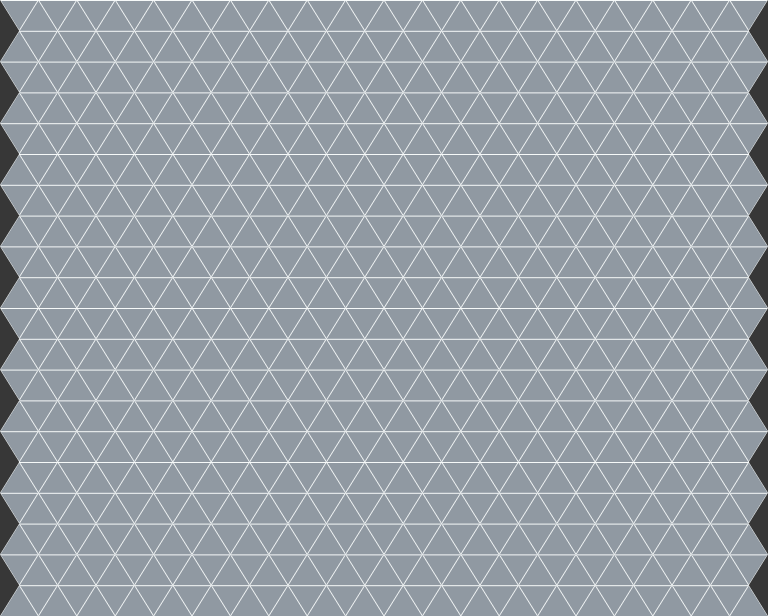
Give the GLSL for this pattern, as a WebGL 1 fragment shader.

```glsl
precision highp float;
// Slate triangle lattice with thin white lines and dark zigzag notches at both sides.

uniform vec2 u_resolution;

const vec2 REPEATS = vec2(20.0, 20.0);          // triangles across, rows down
const float ROW_LINE_WIDTH = 0.0016;            // widths as a share of canvas height
const float DIAGONAL_LINE_WIDTH = 0.0014;
const vec3 FILL_COLOR = vec3(0.563, 0.600, 0.635);
const vec3 LINE_COLOR = vec3(0.97, 0.98, 0.98);
const vec3 NOTCH_COLOR = vec3(0.215, 0.215, 0.215);

// Distance to the nearest integer.
float toInteger(float t) {
  return abs(fract(t + 0.5) - 0.5);
}

// Share of a pixel covered by a line, exact also for lines thinner than a pixel.
float lineCoverage(float dist, float width, float pixel) {
  float outer = min(dist + 0.5 * pixel, 0.5 * width);
  float inner = max(dist - 0.5 * pixel, -0.5 * width);
  return clamp((outer - inner) / pixel, 0.0, 1.0);
}

void main() {
  vec2 uv = gl_FragCoord.xy / u_resolution;
  float pixel = 1.0 / u_resolution.y;
  vec2 cell = vec2(u_resolution.x / u_resolution.y, 1.0) / REPEATS;

  // Lattice position: columns from the left, rows from the top.
  vec2 p = vec2(uv.x, 1.0 - uv.y) * REPEATS;

  // Row lines hang just below their lattice row.
  float rowDist = toInteger(p.y - 0.5 * ROW_LINE_WIDTH / cell.y) * cell.y;
  float lines = lineCoverage(rowDist, ROW_LINE_WIDTH, pixel);

  // Two families of diagonals, half a column per row.
  float diagonalScale = 1.0 / length(vec2(1.0, 0.5) / cell);
  float rising = toInteger(p.x + 0.5 * p.y) * diagonalScale;
  float falling = toInteger(p.x - 0.5 * p.y) * diagonalScale;
  float diagonalDist = min(rising, falling);
  lines = max(lines, lineCoverage(diagonalDist, DIAGONAL_LINE_WIDTH, pixel));

  // Zigzag border: every second row starts half a column inwards.
  float indent = toInteger(0.5 * p.y);
  float sideDist = (min(p.x, REPEATS.x - p.x) - indent) * diagonalScale;
  float inside = clamp(sideDist / pixel + 0.5, 0.0, 1.0);

  vec3 lattice = mix(FILL_COLOR, LINE_COLOR, lines);
  gl_FragColor = vec4(mix(NOTCH_COLOR, lattice, inside), 1.0);
}
```
